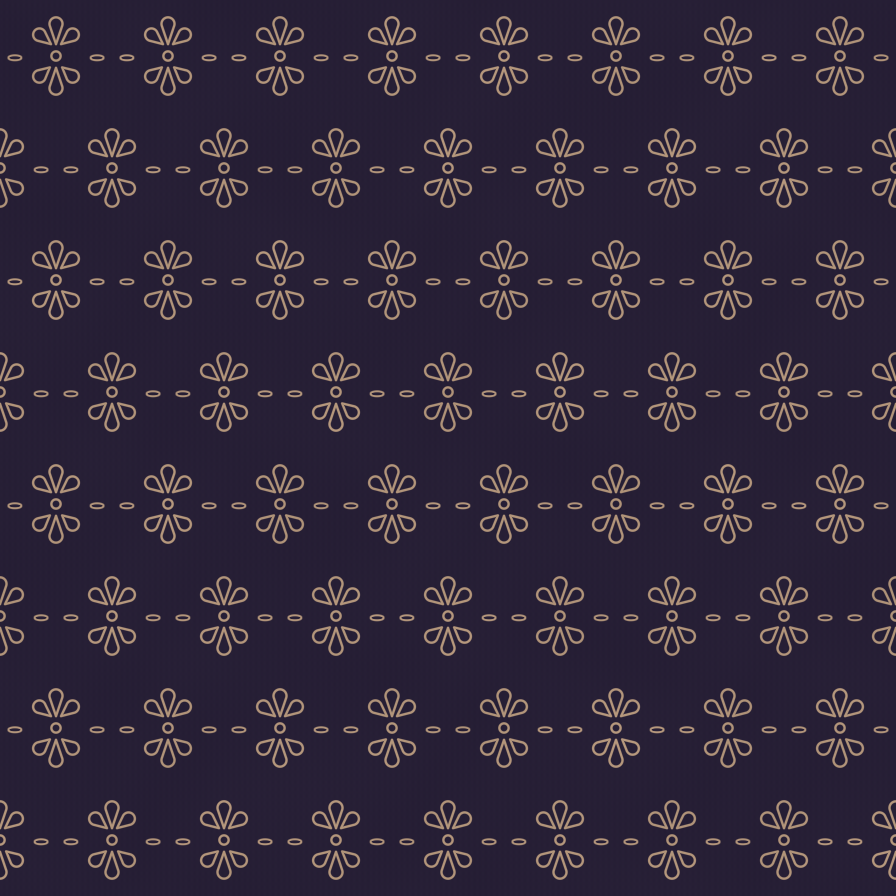
A WebGL 2 fragment shader for this pattern:

```glsl
#version 300 es
precision highp float;
// Rows of outlined six-petal flowers joined by small ovals, on dark cloth.
// An 8 by 8 grid with alternate rows shifted by half a cell; each outline is
// the absolute value of a distance function. All variation wraps at the edges.

uniform vec2 u_resolution;
out vec4 fragColor;

const float TAU = 6.2831853;
const float REPEATS = 8.0;
const vec3 CLOTH = vec3(0.150, 0.120, 0.208);
const vec3 THREAD = vec3(0.700, 0.585, 0.480);

// Signed distance to a teardrop with a sharp tip and a round end.
float teardrop(vec2 p, vec2 tip, vec2 end, float radius) {
    vec2 axis = end - tip;
    float len = length(axis);
    vec2 along = axis / len;
    vec2 d = p - tip;
    vec2 q = vec2(abs(d.x * along.y - d.y * along.x), dot(d, along));
    float s = radius / len;
    vec2 normal = vec2(sqrt(1.0 - s * s), -s);
    float t = dot(q, vec2(-normal.y, normal.x));
    if (t < 0.0) return length(q);
    if (t > normal.x * len) return length(q - vec2(0.0, len)) - radius;
    return dot(q, normal);
}

// Approximate signed distance to an ellipse.
float ellipse(vec2 p, vec2 radii) {
    float k = length(p / radii);
    float slope = length(p / (radii * radii));
    return k * (k - 1.0) / max(slope, 0.001);
}

// Soft coverage of a line drawn along the zero level of a distance.
float outline(float dist, float halfWidth, float blur) {
    return 1.0 - smoothstep(halfWidth - blur, halfWidth + blur, abs(dist));
}

// Flower centred on zero, mirrored left to right; lower side petals spread more.
float flower(vec2 p, float blur) {
    float halfWidth = 0.0108;
    bool upper = p.y > 0.0;
    vec2 q = abs(p);
    vec2 sideTip = upper ? vec2(0.045, 0.106) : vec2(0.055, 0.102);
    vec2 sideEnd = upper ? vec2(0.148, 0.190) : vec2(0.148, 0.182);
    float middle = teardrop(q, vec2(0.0, 0.106), vec2(0.0, 0.287), 0.058);
    float side = teardrop(q, sideTip, sideEnd, 0.056);
    float ring = length(p) - 0.041;
    float petals = max(outline(middle, halfWidth, blur), outline(side, halfWidth, blur));
    return max(petals, outline(ring, halfWidth, blur));
}

// Pair of flat ovals on either side of the flower, a little below its centre.
float ovals(vec2 p, float blur) {
    vec2 q = vec2(abs(p.x) - 0.367, p.y + 0.016);
    return outline(ellipse(q, vec2(0.057, 0.022)), 0.009, blur);
}

// Slow layered sines with whole frequencies, so the result wraps.
float mottle(vec2 uv) {
    float a = sin(TAU * (3.0 * uv.x + 2.0 * uv.y) + 1.3 * sin(TAU * 4.0 * uv.y));
    float b = sin(TAU * (5.0 * uv.y - 4.0 * uv.x) + 1.7 * sin(TAU * 3.0 * uv.x));
    return 0.5 * (a + b);
}

// Faint fine weave.
float weave(vec2 uv) {
    return sin(TAU * 160.0 * uv.x) * (0.6 + 0.4 * sin(TAU * 128.0 * uv.y));
}

void main() {
    vec2 uv = gl_FragCoord.xy / u_resolution;
    vec2 grid = uv * REPEATS;
    float blur = 0.75 * REPEATS / min(u_resolution.x, u_resolution.y);

    // Even rows, counted from the bottom, move by half a cell.
    float shift = 0.5 * (1.0 - mod(floor(grid.y), 2.0));
    vec2 cell = fract(grid + vec2(shift, 0.0)) - 0.5;

    float ink = max(flower(cell, blur), ovals(cell, blur));
    float tone = mottle(uv);
    vec3 cloth = CLOTH + 0.003 * tone + 0.004 * weave(uv);
    vec3 thread = THREAD * (1.0 + 0.02 * tone);
    fragColor = vec4(mix(cloth, thread, ink), 1.0);
}
```
